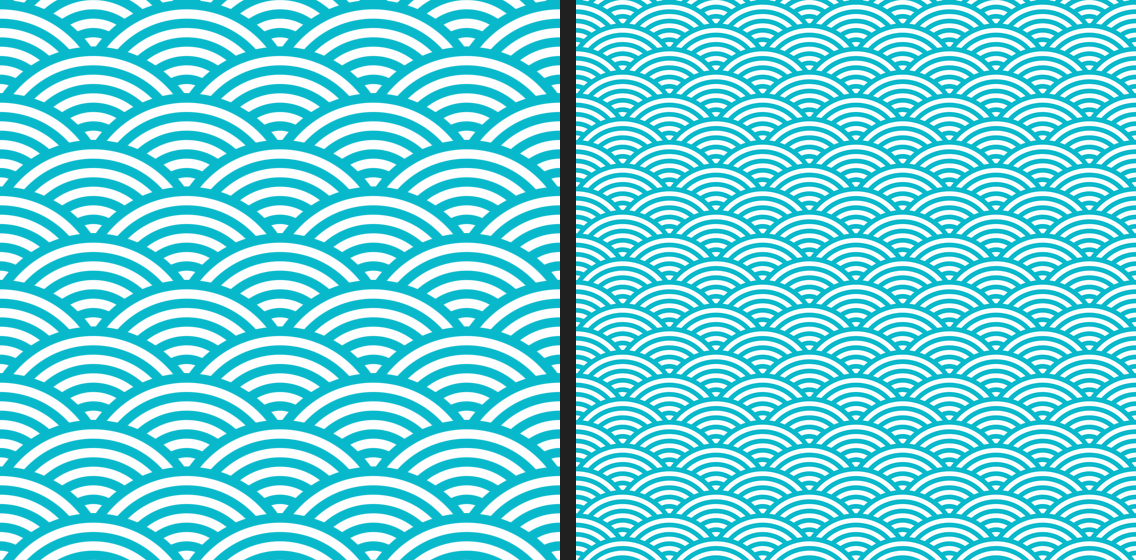
Left: one tile. Right: repeated 2 by 2.
Give the GLSL for this pattern, as a Shadertoy shader.

```glsl
#define COLUMNS 3.0
#define ROW_STEP 0.25
#define RADIUS 0.6
#define RING_PITCH 0.1
#define TEAL vec3(0.03, 0.727, 0.797)
#define WHITE vec3(0.995)

// Smooth coverage of a signed distance that is positive inside
float coverage(float dist, float pixel) {
    return smoothstep(-pixel, pixel, dist);
}

// Concentric rings, measured inward from the rim, which is always teal
vec3 ringColor(float depth, float pixel) {
    float phase = depth / RING_PITCH;
    float fromWhiteCentre = abs(fract(phase - 0.25) - 0.5);
    float white = coverage((0.25 - fromWhiteCentre) * RING_PITCH, pixel);
    return mix(TEAL, WHITE, white * step(0.25, phase));
}

// Distance inward from the rim of the nearest scale in a row
float scaleDepth(vec2 p, float row) {
    float shift = 0.5 * mod(row, 2.0);
    float dx = fract(p.x - shift + 0.5) - 0.5;
    float dy = p.y - (row * ROW_STEP + RADIUS);
    return RADIUS - length(vec2(dx, dy));
}

void mainImage(out vec4 fragColor, in vec2 fragCoord) {
    // One unit is one column width; y runs downward
    vec2 uv = fragCoord / iResolution.xy;
    vec2 p = COLUMNS * vec2(uv.x, 1.0 - uv.y);
    float pixel = 0.8 * COLUMNS / min(iResolution.x, iResolution.y);

    // Overlapping rows, painted from back to front
    float currentRow = floor(p.y / ROW_STEP);
    vec3 color = TEAL;
    for (int i = -2; i <= 1; i++) {
        float depth = scaleDepth(p, currentRow + float(i));
        color = mix(color, ringColor(depth, pixel), coverage(depth, pixel));
    }

    fragColor = vec4(color, 1.0);
}
```
